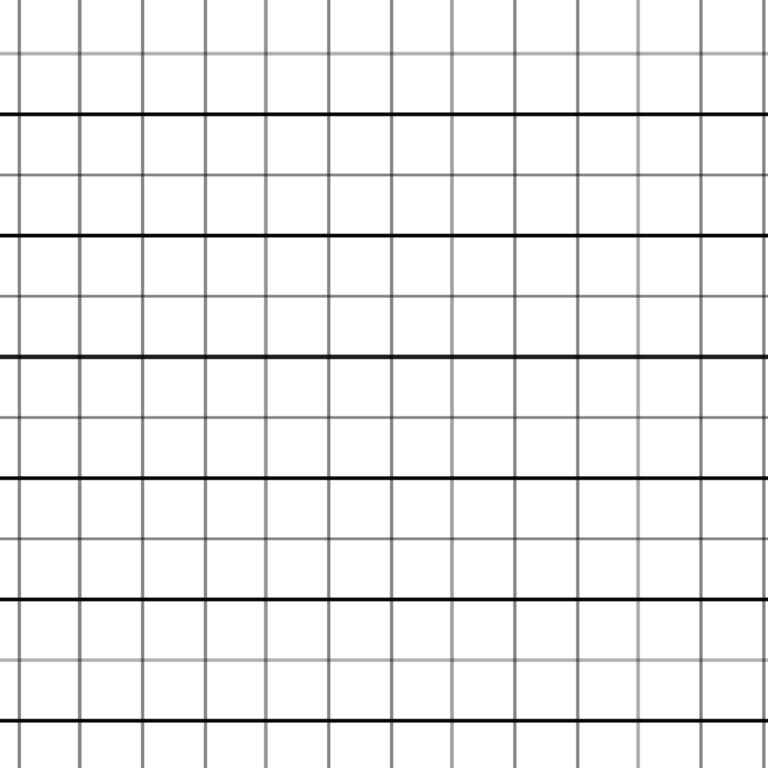
Write a three.js fragment shader that draws this pattern.

```glsl
varying vec2 vUv;

// Layout, in canvas units
const float GRAIN = 0.003275;        // step that column positions snap to
const float COLUMN_STEPS = 24.66667; // column pitch in grains
const float FIRST_COLUMN = 0.0252;   // from the left edge
const float ROW_PITCH = 0.07896;
const float FIRST_ROW = 0.0699;      // from the top edge

// Half widths of the lines
const float COLUMN_HALF = 0.0021;
const float THIN_HALF = 0.0018;
const float THICK_HALF = 0.0024;
const float SPREAD = 0.0005;         // extra half width of blurred lines
const float SOFTNESS = 0.0013;

// Grey tones
const float PAPER = 1.0;
const float COLUMN_TONE = 0.51;
const float COLUMN_FADE = 0.016;     // lightening per index of pale columns
const float THIN_TONE = 0.51;
const float THIN_PALE_TONE = 0.69;
const float THICK_TONE = 0.02;
const float THICK_PALE_TONE = 0.11;

// 1.0 on every period-th index, counted from phase
float everyNth(float index, float period, float phase) {
  return 1.0 - step(0.5, mod(index - phase + 0.25, period));
}

// Tone of a soft line at distance d from its centre
float lineTone(float d, float halfWidth, float tone) {
  float ink = 1.0 - smoothstep(halfWidth - SOFTNESS, halfWidth + SOFTNESS, abs(d));
  return mix(1.0, tone, ink);
}

// Vertical lines: snapped spacing, every third one paler
float columns(float x) {
  float index = floor((x - FIRST_COLUMN) / (GRAIN * COLUMN_STEPS) + 0.5);
  float centre = FIRST_COLUMN + floor(index * COLUMN_STEPS + 0.1) * GRAIN;
  float pale = everyNth(index, 3.0, 1.0);
  float tone = COLUMN_TONE + pale * COLUMN_FADE * index;
  return lineTone(x - centre, COLUMN_HALF + 0.5 * SPREAD * pale, tone);
}

// Horizontal lines: thin and thick in turn, every fifth one blurred
float rows(float depth) {
  float index = floor((depth - FIRST_ROW) / ROW_PITCH + 0.5);
  float centre = FIRST_ROW + index * ROW_PITCH;
  float thick = everyNth(index, 2.0, 1.0);
  float pale = everyNth(index, 5.0, 0.0);
  float thinTone = mix(THIN_TONE, THIN_PALE_TONE, pale);
  float thickTone = mix(THICK_TONE, THICK_PALE_TONE, pale);
  float halfWidth = mix(THIN_HALF, THICK_HALF, thick) + SPREAD * pale;
  return lineTone(depth - centre, halfWidth, mix(thinTone, thickTone, thick));
}

void main() {
  // Multiplying the tones darkens the crossings
  float tone = PAPER * columns(vUv.x) * rows(1.0 - vUv.y);
  gl_FragColor = vec4(vec3(tone), 1.0);
}
```
